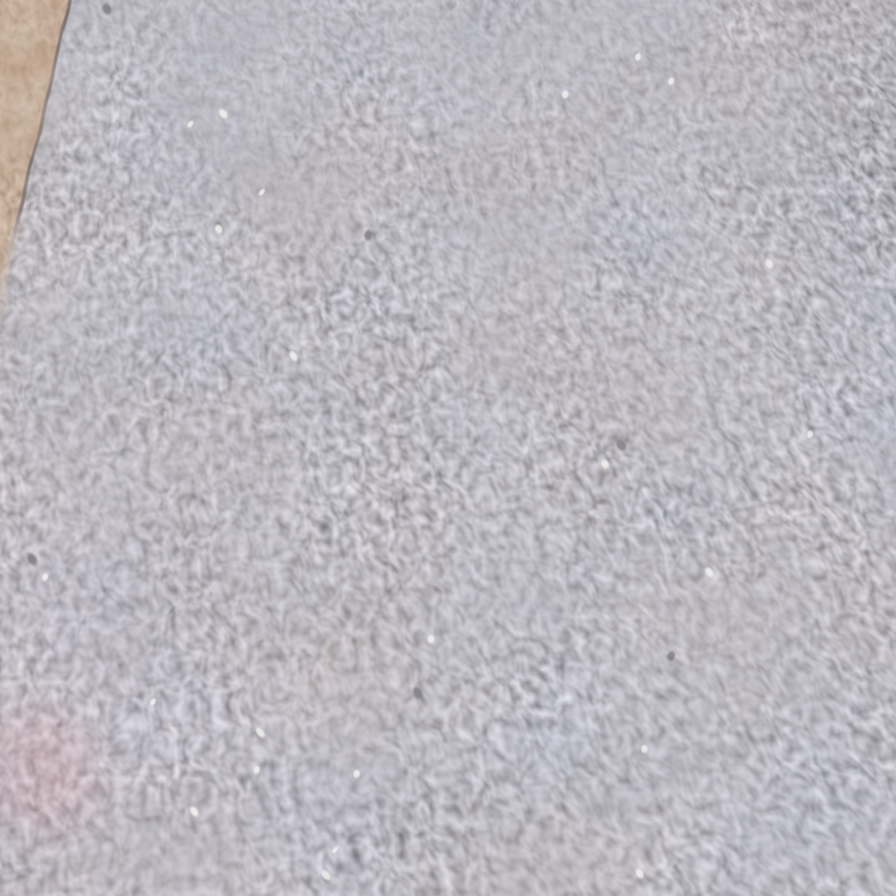
Write a three.js fragment shader that draws this texture.

```glsl
// Pale violet-grey granite paving seen at a slant, with a tan strip at upper left.
// Gradient noise in a foreshortened plane forms the soft grains; broad noise
// varies their contrast and tint, and hashed cells scatter bright and dark flecks.

varying vec2 vUv;

const vec3 STONE = vec3(0.735, 0.727, 0.755);
const vec3 GRAIN_TINT = vec3(1.0, 1.0, 1.05);
const vec3 WARM_SHIFT = vec3(0.020, 0.000, -0.028);
const vec3 PINK_SHIFT = vec3(0.040, -0.012, -0.012);
const vec3 TAN = vec3(0.770, 0.680, 0.605);
const vec3 SEAM = vec3(0.46, 0.42, 0.42);
const vec3 GLINT = vec3(0.95, 0.95, 0.94);
const vec3 PIT = vec3(0.47, 0.46, 0.50);

// Sineless hash: two values in 0..1 per cell
vec2 hash2(vec2 cell) {
  vec3 h = fract(cell.xyx * vec3(0.1031, 0.1030, 0.0973));
  h += dot(h, h.yzx + 33.33);
  return fract((h.xx + h.yz) * h.zy);
}

float cornerSlope(vec2 cell, vec2 corner, vec2 local) {
  vec2 gradient = normalize(hash2(cell + corner) - 0.5 + 0.0001);
  return dot(gradient, local - corner);
}

// Gradient noise, roughly -0.7..0.7
float noise(vec2 p) {
  vec2 cell = floor(p);
  vec2 f = p - cell;
  vec2 w = f * f * f * (f * (f * 6.0 - 15.0) + 10.0);
  float low = mix(cornerSlope(cell, vec2(0.0), f),
                  cornerSlope(cell, vec2(1.0, 0.0), f), w.x);
  float high = mix(cornerSlope(cell, vec2(0.0, 1.0), f),
                   cornerSlope(cell, vec2(1.0), f), w.x);
  return mix(low, high, w.y);
}

float broadNoise(vec2 p) {
  float sum = 0.0;
  float weight = 1.0;
  for (int i = 0; i < 3; i++) {
    sum += weight * noise(p);
    p = p * 2.1 + 17.3;
    weight *= 0.55;
  }
  return sum;
}

// Grains shrink towards the top of the canvas
vec2 groundPlane(vec2 uv) {
  return vec2((uv.x - 0.5) * (1.0 + 0.4 * uv.y), uv.y + 0.2 * uv.y * uv.y);
}

// Two sizes of grain, bent by a warp so their directions wander
float grains(vec2 p, float frequency) {
  vec2 warp = vec2(noise(p * 28.0 + 61.0), noise(p * 28.0 + 93.0));
  vec2 q = (p + 0.008 * warp) * frequency * vec2(1.0, 0.84) + 200.0;
  q.x += 0.25 * q.y;
  return 0.8 * noise(q) + 0.5 * noise(q * 1.85 + 41.0);
}

// Coverage of sparse soft flecks, a share of the grid cells holding one
float flecks(vec2 uv, float cells, float share, float radius) {
  vec2 p = uv * cells;
  vec2 cell = floor(p);
  vec2 pick = hash2(cell + 311.0);
  vec2 centre = mix(vec2(0.25), vec2(0.75), hash2(cell + 157.0));
  vec2 offset = (p - cell - centre) / cells;
  offset.x += (pick.y - 0.5) * offset.y;
  float size = radius * mix(0.6, 1.0, pick.y);
  float spot = 1.0 - smoothstep(size * 0.35, size, length(offset * vec2(1.0, 0.8)));
  return spot * step(pick.x, share);
}

void main() {
  vec2 uv = vUv;
  vec2 ground = groundPlane(uv) + 3.0;

  // Contrast: calm at top centre, coarse at the upper right corner
  float corner = 1.0 - smoothstep(0.03, 0.24, length((uv - vec2(1.0, 0.9)) * vec2(1.0, 0.8)));
  float contrast = 1.12 - 0.4 * smoothstep(0.6, 1.0, uv.y);
  contrast += 0.7 * broadNoise(ground * 5.0) + 0.5 * corner;
  contrast = clamp(contrast, 0.5, 1.6);

  // Grey stone lightness
  float grain = grains(ground, 72.0);
  float light = 0.19 * contrast * (grain - 0.25 * grain * grain);
  light += 0.025 * broadNoise(ground * 7.0 + 50.0) - 0.03 * corner + 0.002;
  vec3 color = STONE + light * GRAIN_TINT;

  // Drifting warm and pink tints
  float warmth = broadNoise(ground * 4.0 + 80.0) + 0.4 * noise(ground * 45.0 + 20.0);
  color += WARM_SHIFT * warmth * 0.7;
  float blush = 1.0 - smoothstep(0.01, 0.11, length(uv - vec2(0.045, 0.14)));
  float lowerLeft = (1.0 - smoothstep(0.0, 0.6, uv.x)) * (1.0 - smoothstep(0.3, 0.7, uv.y));
  color += PINK_SHIFT * (blush + 0.2 * lowerLeft);

  // Glints and pits
  color = mix(color, PIT, 0.75 * flecks(uv + 0.37, 21.0, 0.03, 0.008));
  color = mix(color, GLINT, 0.85 * flecks(uv, 26.0, 0.045, 0.0065));

  // Tan strip beyond a slanting seam that fades out downwards
  float edge = uv.x - 0.078 + 0.235 * (1.0 - uv.y) + 0.003 * noise(uv * 24.0);
  float blur = mix(0.012, 0.003, smoothstep(0.70, 0.82, uv.y));
  vec3 strip = TAN + 0.6 * light + vec3(0.05, 0.07, 0.09) * broadNoise(uv * 22.0);
  color = mix(strip, color, smoothstep(-blur, blur, edge));
  float seam = 1.0 - smoothstep(0.0006, 0.0034, abs(edge));
  seam *= smoothstep(0.71, 0.78, uv.y) * (0.72 + 0.4 * noise(uv * 30.0 + 9.0));
  color = mix(color, SEAM, seam);

  gl_FragColor = vec4(color, 1.0);
}
```
